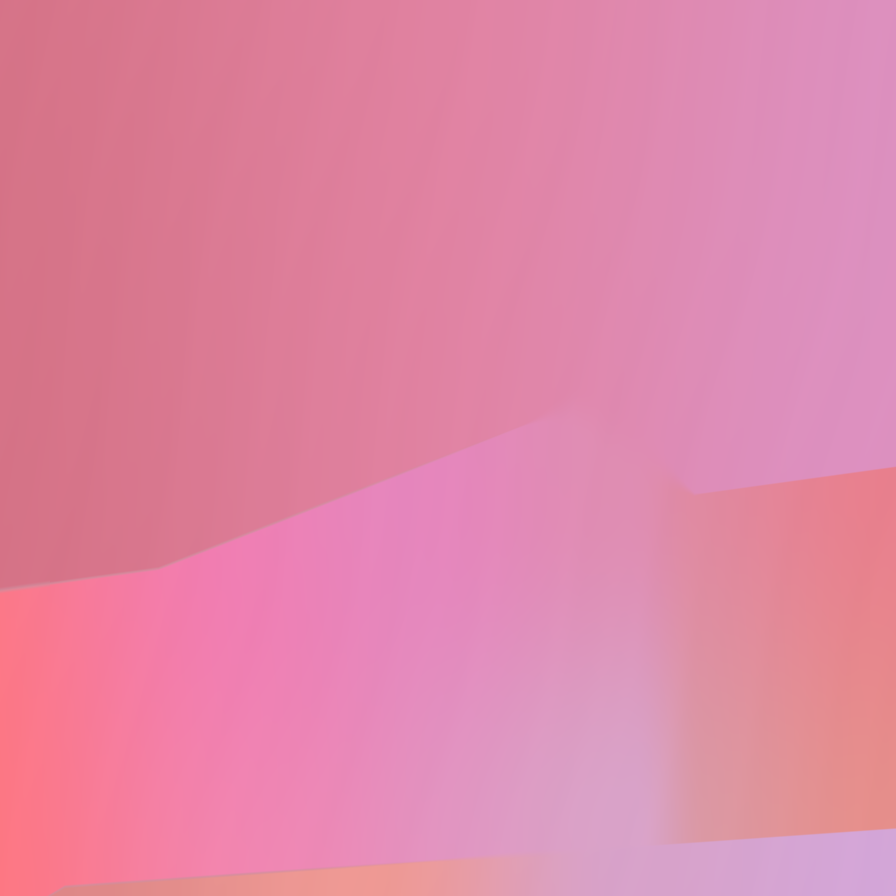
Give the GLSL for this background, as a Shadertoy shader.

```glsl
// Soft pink and lavender facets: a broad wash above a rising plane, a coral block and a low strip.

// Coverage below a boundary, given the height under it and its softness.
float below(float height, float softness) {
    return smoothstep(-softness, softness, height);
}

// Rose to orchid wash behind the planes.
vec3 washColor(vec2 p) {
    float t = p.x + 0.13 * (0.75 - p.y) * (2.0 * p.x - 0.6);
    vec3 color = mix(vec3(0.835, 0.448, 0.525), vec3(0.882, 0.512, 0.635), smoothstep(-0.08, 0.58, t));
    return mix(color, vec3(0.865, 0.565, 0.75), smoothstep(0.42, 1.02, t));
}

// Coral at the left, pink in the middle, lavender at the lower right.
vec3 planeColor(vec2 p) {
    float t = p.x + 0.12 * (p.y - 0.2);
    vec3 color = mix(vec3(0.995, 0.465, 0.50), vec3(0.945, 0.49, 0.695), smoothstep(-0.08, 0.29, t));
    color = mix(color, vec3(0.90, 0.525, 0.738), smoothstep(0.22, 0.5, t));
    color = mix(color, vec3(0.875, 0.553, 0.70), smoothstep(0.5, 0.72, t));
    color.g += 0.035 * (1.0 - smoothstep(0.0, 0.35, p.y)) * smoothstep(0.0, 0.3, p.x);
    float lavender = smoothstep(0.35, 0.74, p.x) * (1.0 - smoothstep(0.08, 0.44, p.y));
    return mix(color, vec3(0.85, 0.64, 0.79), lavender);
}

// Dusty rose fading into coral on the right.
vec3 blockColor(vec2 p) {
    float rise = smoothstep(0.06, 0.47, p.y);
    vec3 nearSide = mix(vec3(0.855, 0.60, 0.65), vec3(0.875, 0.54, 0.635), rise);
    vec3 farSide = mix(vec3(0.90, 0.56, 0.545), vec3(0.91, 0.50, 0.555), rise);
    return mix(nearSide, farSide, smoothstep(0.74, 0.99, p.x));
}

// Peach turning to pale violet.
vec3 stripColor(float x) {
    vec3 color = mix(vec3(0.87, 0.53, 0.53), vec3(0.935, 0.60, 0.58), smoothstep(0.06, 0.4, x));
    color = mix(color, vec3(0.845, 0.635, 0.79), smoothstep(0.41, 0.7, x));
    return mix(color, vec3(0.83, 0.65, 0.845), smoothstep(0.7, 1.0, x));
}

void mainImage(out vec4 fragColor, in vec2 fragCoord) {
    vec2 p = fragCoord / iResolution.xy;
    float edge = max(0.0012, 0.8 / iResolution.y);

    // Outline: steep corner, long rise, short fall, then the block's top
    float ridge = min(0.235 + 1.48 * p.x, 0.318 + 0.392 * (p.x - 0.056));
    float fall = 0.547 - 0.733 * (p.x - 0.64);
    float top = max(min(ridge, fall), 0.448 + 0.138 * (p.x - 0.775));
    float haze = smoothstep(0.58, 0.68, p.x) * (1.0 - smoothstep(0.71, 0.785, p.x));
    float stripTop = min(0.0104 + 0.07 * (p.x - 0.072), 0.6 * (p.x - 0.055));

    // The block emerges from the plane through a soft left side
    float blockSide = smoothstep(0.705, 0.785, p.x + 0.02 * (p.y - 0.25));
    vec3 lower = mix(planeColor(p), blockColor(p), blockSide);
    vec3 color = mix(washColor(p), lower, below(top - p.y, edge + 0.035 * haze));
    float stripSoftness = edge + 0.004 * smoothstep(0.45, 0.6, p.x) * (1.0 - smoothstep(0.65, 0.75, p.x));
    color = mix(color, stripColor(p.x), below(stripTop - p.y, stripSoftness));

    // Thin muted rims that dissolve toward the right
    float rim = 1.0 - smoothstep(0.0, 2.0 * edge, abs(top - p.y) / (p.x < 0.056 ? 1.79 : 1.07));
    rim *= 1.0 - smoothstep(0.3, 0.64, p.x);
    float stripRim = 1.0 - smoothstep(0.0, 2.0 * edge, abs(stripTop - p.y));
    stripRim *= 1.0 - smoothstep(0.25, 0.55, p.x);
    color = mix(color, vec3(0.81, 0.56, 0.62), 0.65 * max(rim, stripRim));

    // Faint slanted streaks
    float bend = p.x - 0.22 * p.y + 0.012 * sin(9.0 * p.y + 5.0 * p.x);
    float streaks = sin(83.0 * bend) + 0.6 * sin(137.0 * bend + 3.0 * p.y) + 0.4 * sin(211.0 * bend - 7.0 * p.y);
    color += 0.0016 * streaks;

    fragColor = vec4(color, 1.0);
}
```
